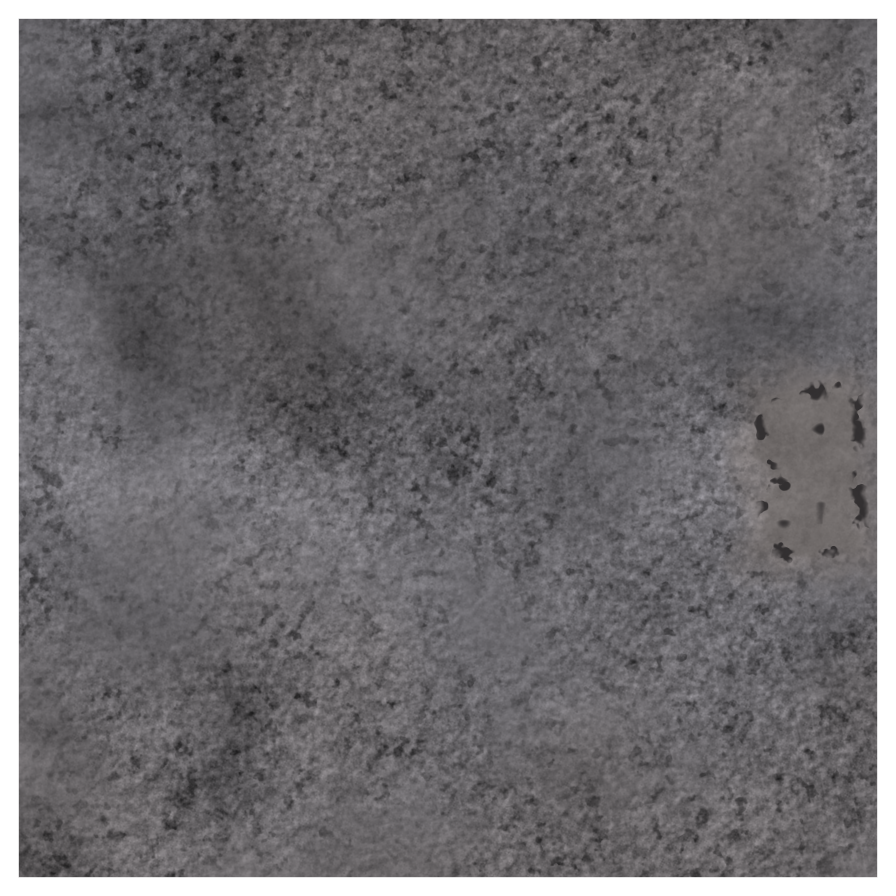
Reproduce this texture procedurally as a Shadertoy shader.

```glsl
// Weathered dark grey plaster with crusty grain, a worn smooth patch and a white border.

const vec3 WHITE = vec3(1.0);
const vec3 COOL_TINT = vec3(0.99, 0.975, 1.015);
const vec3 WARM_TINT = vec3(1.03, 0.985, 0.985);
const vec3 PATCH_COLOR = vec3(0.44, 0.42, 0.415);
const vec3 PIT_COLOR = vec3(0.17, 0.16, 0.165);
const vec2 LIGHT_DIR = vec2(-0.6, 0.8);
const float BORDER = 0.021;

float hash(vec2 p) {
    vec3 q = fract(p.xyx * 0.1031);
    q += dot(q, q.yzx + 33.33);
    return fract((q.x + q.y) * q.z);
}

float noise(vec2 p) {
    vec2 cell = floor(p), f = fract(p);
    f = f * f * (3.0 - 2.0 * f);
    float low = mix(hash(cell), hash(cell + vec2(1, 0)), f.x);
    float high = mix(hash(cell + vec2(0, 1)), hash(cell + vec2(1, 1)), f.x);
    return mix(low, high, f.y);
}

float fbm(vec2 p, int octaves, float gain) {
    float sum = 0.0, total = 0.0, amp = 1.0;
    for (int i = 0; i < octaves; i++) {
        sum += amp * noise(p);
        total += amp;
        amp *= gain;
        p = mat2(1.6, 1.2, -1.2, 1.6) * p + 17.3;
    }
    return sum / total;
}

float boxDistance(vec2 p, vec2 halfSize) {
    vec2 d = abs(p) - halfSize;
    return length(max(d, 0.0)) + min(max(d.x, d.y), 0.0);
}

// Soft round blot: 1 at the centre, fading outwards.
float blot(vec2 p, vec2 center, vec2 radius) {
    vec2 d = (p - center) / radius;
    return exp(-dot(d, d));
}

// Surface height: broad lumps under fine crust.
float crustHeight(vec2 p) {
    return 0.45 * fbm(p * 38.0, 3, 0.7) + 0.55 * fbm(p * 105.0 + 40.0, 2, 0.8);
}

float relief(vec2 p, float reach) {
    return crustHeight(p) - crustHeight(p + LIGHT_DIR * reach);
}

// Large cloudy stains and a few broad dark or pale areas.
float stainTone(vec2 p) {
    vec2 warp = vec2(fbm(p * 5.0, 3, 0.5), fbm(p * 5.0 + 9.0, 3, 0.5)) - 0.5;
    float tone = 0.386 + 0.26 * (fbm(p * 4.5 + warp * 1.5, 5, 0.55) - 0.5);
    tone -= 0.07 * blot(p, vec2(0.34, 0.51), vec2(0.06, 0.05));
    tone -= 0.05 * blot(p, vec2(0.88, 0.64), vec2(0.10, 0.04));
    tone -= 0.04 * blot(p, vec2(0.74, 0.36), vec2(0.09, 0.05));
    tone -= 0.05 * blot(p, vec2(0.16, 0.63), vec2(0.04, 0.13));
    tone -= 0.03 * blot(p, vec2(0.60, 0.95), vec2(0.30, 0.14));
    tone += 0.03 * blot(p, vec2(0.25, 0.38), vec2(0.25, 0.12));
    return tone;
}

// Thin slanted scratches near the lower right.
float scratches(vec2 p, float px) {
    float sum = 0.0;
    for (int i = 0; i < 4; i++) {
        float k = float(i);
        float x = 0.90 + 0.016 * k - 0.16 * (p.y - 0.14);
        float fade = smoothstep(0.14, 0.04, abs(p.y - 0.17 + 0.02 * k));
        sum += fade * smoothstep(0.001 + px, 0.0, abs(p.x - x));
    }
    return sum;
}

void mainImage(out vec4 fragColor, in vec2 fragCoord) {
    vec2 uv = fragCoord / iResolution.xy;
    float px = 1.0 / min(iResolution.x, iResolution.y);

    // Smooth worn patch with a ragged outline
    float ragged = 0.05 * (fbm(uv * 28.0, 4, 0.6) - 0.5);
    float patchDist = boxDistance(uv - vec2(0.905, 0.473), vec2(0.052, 0.086)) + ragged;
    float patchMask = smoothstep(0.006, -0.006, patchDist);
    float halo = smoothstep(0.06, 0.0, patchDist);

    // Crusty grain, rougher in some areas than in others
    float roughness = mix(0.6, 1.35, smoothstep(0.3, 0.7, fbm(uv * 6.0 + 31.0, 3, 0.5)));
    roughness *= 1.0 - 0.5 * halo;
    float grain = fbm(uv * 130.0 + 5.0, 3, 0.8) - 0.5;
    float crevices = smoothstep(0.57, 0.78, fbm(uv * 75.0 + 60.0, 3, 0.65));
    float tone = stainTone(uv) + 0.03 * halo;
    tone += roughness * (0.22 * grain + 0.24 * relief(uv, 0.0035) - 0.10 * crevices);
    tone += 0.03 * scratches(uv, px);

    // Tint drifts between cool and warm grey
    float warmth = smoothstep(0.35, 0.65, fbm(uv * 2.5 + 12.0, 3, 0.5));
    warmth = max(warmth * 0.6, halo);
    vec3 color = tone * mix(COOL_TINT, WARM_TINT, warmth);

    // Patch surface and the dark pits that break its rim
    vec3 worn = PATCH_COLOR + 0.08 * grain + 0.10 * (fbm(uv * 20.0, 4, 0.5) - 0.5);
    color = mix(color, worn, 0.85 * patchMask);
    float rim = smoothstep(0.014, 0.003, abs(patchDist));
    float rimPits = rim * smoothstep(0.55, 0.64, fbm(uv * 60.0 + 3.0, 3, 0.5));
    float innerPits = patchMask * smoothstep(0.80, 0.88, noise(uv * 48.0 + 7.0));
    color = mix(color, PIT_COLOR, 0.9 * max(rimPits, innerPits));

    // White border
    float frameDist = boxDistance(uv - 0.5, vec2(0.5 - BORDER));
    color = mix(color, WHITE, smoothstep(-0.7 * px, 0.7 * px, frameDist));
    fragColor = vec4(clamp(color, 0.0, 1.0), 1.0);
}
```
